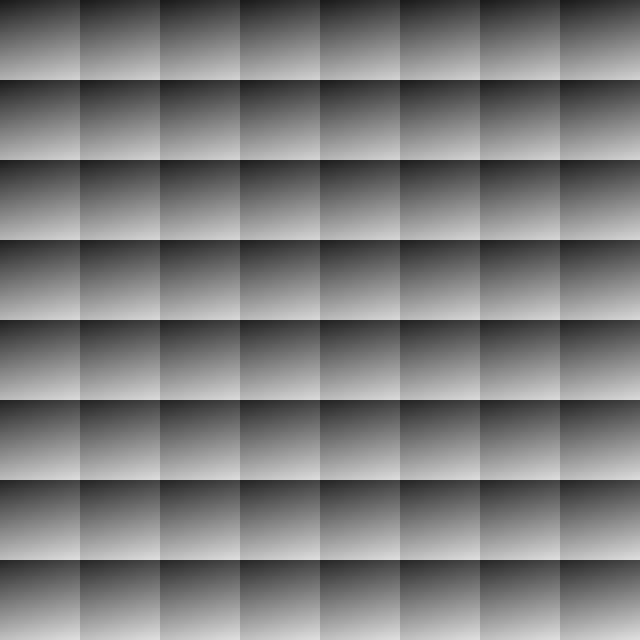
Give the GLSL for this pattern, as a three.js fragment shader.

```glsl
// Grid of square tiles, each shaded from dark at its upper left to light at its lower right.
#define TILES 8.0
#define DARKEST 0.091
#define RISE_DOWN 0.60
#define RISE_ACROSS 0.13
#define SHEET_RISE 0.06

varying vec2 vUv;

// Integral of fract(x) from zero
vec2 rampIntegral(vec2 x) {
  vec2 f = fract(x);
  return 0.5 * (floor(x) + f * f);
}

// Repeating ramp averaged over one pixel, so tile edges stay smooth
vec2 smoothRamp(vec2 x, vec2 width) {
  return (rampIntegral(x + 0.5 * width) - rampIntegral(x - 0.5 * width)) / width;
}

void main() {
  // Tile space runs right and down
  vec2 sheet = vec2(vUv.x, 1.0 - vUv.y);
  vec2 grid = sheet * TILES;
  vec2 ramp = smoothRamp(grid, max(fwidth(grid), vec2(0.0001)));

  // Shade within the tile, plus a faint lift toward the foot of the sheet
  float shade = DARKEST + dot(ramp, vec2(RISE_ACROSS, RISE_DOWN));
  shade += SHEET_RISE * sheet.y;

  gl_FragColor = vec4(vec3(shade), 1.0);
}
```
